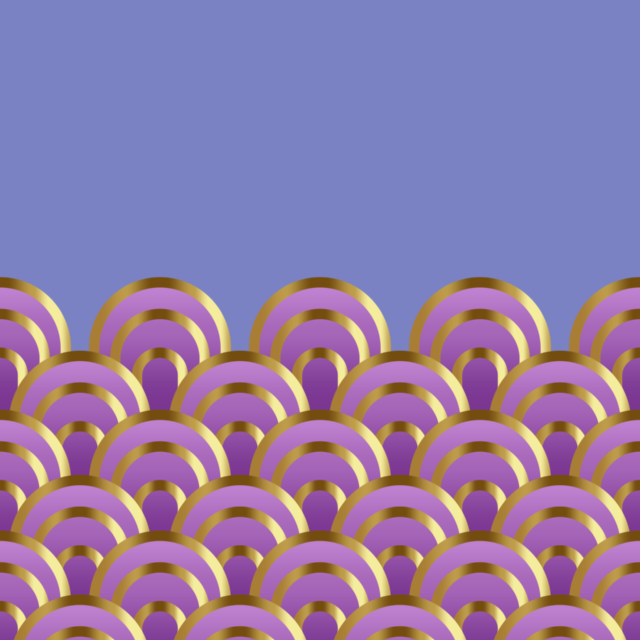
Give the GLSL for this pattern, as a WebGL 2 fragment shader.

```glsl
#version 300 es
precision highp float;
// Overlapping rows of violet scales with gilded arches under a plain periwinkle sky.

uniform vec2 u_resolution;
out vec4 fragColor;

// Layout, in units of the canvas
const int ROWS = 6;
const float ROW_TOP[ROWS] = float[](0.567, 0.452, 0.360, 0.258, 0.171, 0.071);
const float SPACING = 0.25;
const int ARCHES = 3;
const float ARCH_RADIUS[ARCHES] = float[](0.111, 0.078, 0.044);
const float ARCH_DROP[ARCHES] = float[](0.0, 0.0495, 0.110);
const float RIM_WIDTH = 0.0162;
const float SOFTNESS = 0.0016;

// Colours
const vec3 SKY = vec3(0.478, 0.510, 0.769);
const vec3 LILAC = vec3(0.745, 0.510, 0.815);
const vec3 VIOLET = vec3(0.665, 0.415, 0.735);
const vec3 PLUM = vec3(0.480, 0.215, 0.570);
const vec3 OLD_GOLD = vec3(0.660, 0.490, 0.210);
const vec3 PALE_GOLD = vec3(0.740, 0.610, 0.290);
const vec3 BRONZE = vec3(0.450, 0.300, 0.055);
const vec3 SHINE = vec3(0.960, 0.930, 0.620);

// Metallic gradient across an arch; x runs from -1 to 1
vec3 goldColor(float x) {
    vec3 c = mix(OLD_GOLD, PALE_GOLD, smoothstep(-0.85, -0.48, x));
    c = mix(c, BRONZE, smoothstep(-0.48, -0.10, x));
    c = mix(c, PALE_GOLD, smoothstep(0.08, 0.46, x));
    c = mix(c, SHINE, smoothstep(0.46, 0.70, x));
    return mix(c, PALE_GOLD, smoothstep(0.84, 1.02, x));
}

// Vertical gradient of a scale by depth below its top
vec3 scaleColor(float depth) {
    vec3 c = mix(LILAC, VIOLET, smoothstep(0.012, 0.080, depth));
    return mix(c, PLUM, smoothstep(0.065, 0.200, depth));
}

// Signed distance to a round arch with straight sides below its centre
float archDistance(vec2 p, float radius) {
    return length(vec2(p.x, max(p.y, 0.0))) - radius;
}

float coverage(float d, float blur) {
    return 1.0 - smoothstep(-blur, blur, d);
}

void main() {
    vec2 uv = gl_FragCoord.xy / u_resolution;
    float blur = max(SOFTNESS, 0.75 / min(u_resolution.x, u_resolution.y));
    vec3 color = SKY;

    // Rows from back to front, every other one shifted by half a step
    for (int row = 0; row < ROWS; row++) {
        float shift = 0.5 * float(row % 2);
        float x = (fract(uv.x / SPACING - shift + 0.5) - 0.5) * SPACING;
        float depth = ROW_TOP[row] - uv.y;
        vec3 fill = scaleColor(depth);

        // Nested arches, each with a gold rim
        for (int i = 0; i < ARCHES; i++) {
            float radius = ARCH_RADIUS[i];
            vec2 p = vec2(x, radius + ARCH_DROP[i] - depth);
            float d = archDistance(p, radius);
            vec3 rim = goldColor(x / radius);
            vec3 arch = mix(rim, fill, coverage(d + RIM_WIDTH, blur));
            color = mix(color, arch, coverage(d, blur));
        }
    }

    fragColor = vec4(color, 1.0);
}
```
